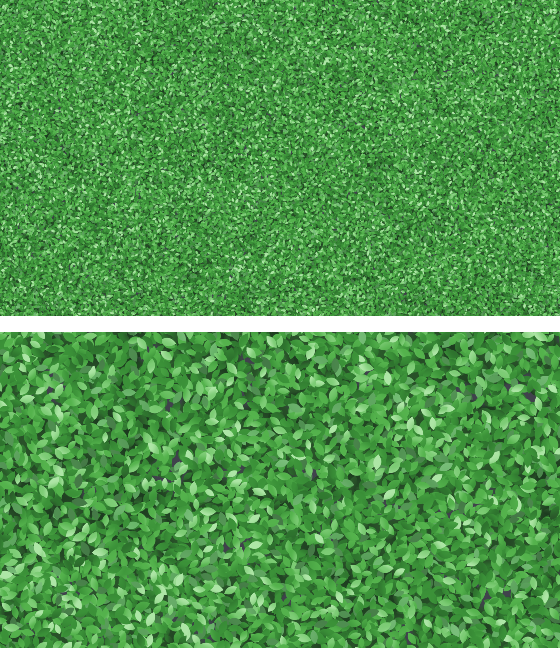
Top: the whole. Bottom: its middle third, enlarged.
A Shadertoy shader for this texture:

```glsl
// Short artificial turf: dense, randomly turned green flecks over dark gaps.
// Four rotated layers of jittered leaf shapes are stacked from deep to lit,
// and each leaf takes its colour from a tone ramp; gradient noise varies it.

const int   LAYERS       = 4;
const float CELL         = 0.0118;  // leaf spacing, in canvas heights
const float LEAF_LENGTH  = 0.62;    // half length, in cells
const float LEAF_WIDTH   = 0.31;    // half width, in cells
const float PATCH_SCALE  = 9.0;     // broad tone patches per canvas height
const float PATCH_AMOUNT = 0.10;
const float CLUMP_SCALE  = 38.0;    // small clumps per canvas height
const float CLUMP_AMOUNT = 0.16;
const float FADED_SHARE  = 0.10;    // leaves with a greyer green

const vec3 GAP    = vec3(0.11, 0.23, 0.12);
const vec3 SHADE  = vec3(0.16, 0.32, 0.16);
const vec3 DEEP   = vec3(0.18, 0.45, 0.18);
const vec3 GRASS  = vec3(0.23, 0.57, 0.22);
const vec3 BRIGHT = vec3(0.33, 0.70, 0.30);
const vec3 PALE   = vec3(0.49, 0.80, 0.46);
const vec3 GLINT  = vec3(0.68, 0.90, 0.65);
const vec3 FADED  = vec3(0.36, 0.60, 0.37);
const vec3 SOIL   = vec3(0.25, 0.26, 0.30);

// Three random values from 0 to 1 for an integer cell and a seed
vec3 hash3(vec2 cell, int seed) {
    uvec3 v = uvec3(ivec3(ivec2(cell) + 4096, seed));
    v = v * 1664525u + 1013904223u;
    v.x += v.y * v.z; v.y += v.z * v.x; v.z += v.x * v.y;
    v ^= v >> 16u;
    v.x += v.y * v.z; v.y += v.z * v.x; v.z += v.x * v.y;
    return vec3(v >> 8u) / 16777216.0;
}

float cornerSlope(vec2 cell, vec2 offset, int seed) {
    float angle = 6.2832 * hash3(cell, seed).x;
    return dot(vec2(cos(angle), sin(angle)), offset);
}

float gradientNoise(vec2 p, int seed) {
    vec2 i = floor(p), f = p - i;
    vec2 s = f * f * f * (f * (f * 6.0 - 15.0) + 10.0);
    vec2 e = vec2(1.0, 0.0);
    float low  = mix(cornerSlope(i, f, seed), cornerSlope(i + e, f - e, seed), s.x);
    float high = mix(cornerSlope(i + e.yx, f - e.yx, seed),
                     cornerSlope(i + 1.0, f - 1.0, seed), s.x);
    return 1.4 * mix(low, high, s.y);
}

// Colour for a tone from 0 (gap) to 1 (glint)
vec3 toneRamp(float t) {
    vec3 c = mix(GAP, SHADE, smoothstep(-0.05, 0.06, t));
    c = mix(c, DEEP,   smoothstep(0.05, 0.18, t));
    c = mix(c, GRASS,  smoothstep(0.18, 0.42, t));
    c = mix(c, BRIGHT, smoothstep(0.45, 0.75, t));
    c = mix(c, PALE,   smoothstep(0.78, 0.94, t));
    return mix(c, GLINT, smoothstep(0.95, 1.12, t));
}

mat2 turn(float angle) {
    float c = cos(angle), s = sin(angle);
    return mat2(c, s, -s, c);
}

// Paints one layer of scattered leaves over the colour below
vec3 paintLeaves(vec3 below, vec2 uv, int layer, float toneShift) {
    float depth = float(layer) / float(LAYERS - 1);
    float darkest  = mix(0.04, 0.22, depth);
    float lightest = mix(0.42, 1.10, pow(depth, 0.7));
    float soft = 0.5 / (iResolution.y * CELL);
    vec2 p = turn(0.4 + 1.1 * float(layer)) * uv / CELL + 17.3 * float(layer);
    vec2 home = floor(p);

    for (int y = -1; y <= 1; y++)
    for (int x = -1; x <= 1; x++) {
        vec2 cell = home + vec2(x, y);
        vec3 place = hash3(cell, 2 * layer + 1);
        vec3 look  = hash3(cell, 2 * layer + 2);

        vec2 q = turn(6.2832 * place.z) * (p - cell - place.xy);
        float size = mix(0.78, 1.2, look.y);
        float along = q.x / (LEAF_LENGTH * size);
        float d = abs(q.y) - LEAF_WIDTH * size * (1.0 - along * along);
        float cover = 1.0 - smoothstep(-soft, soft, d);

        // Lighter tip and a slight fold across the leaf
        float tone = mix(darkest, lightest, look.x) + toneShift
                   + 0.07 * along + 0.15 * q.y;
        vec3 leaf = toneRamp(tone);
        float faded = step(1.0 - FADED_SHARE, look.z);
        leaf = mix(leaf, FADED * (0.8 + 0.4 * look.x), 0.8 * faded);
        below = mix(below, leaf, cover);
    }
    return below;
}

void mainImage(out vec4 fragColor, in vec2 fragCoord) {
    vec2 uv = fragCoord / iResolution.y;

    // Broad patches and small clumps
    float toneShift = PATCH_AMOUNT * gradientNoise(uv * PATCH_SCALE, 31)
                    + CLUMP_AMOUNT * gradientNoise(uv * CLUMP_SCALE, 32);

    // Dark backing, with grey soil showing in rare spots
    float soil = smoothstep(0.30, 0.55, gradientNoise(uv * 24.0, 33));
    vec3 color = mix(toneRamp(0.03 + 0.5 * toneShift), SOIL, soil);

    for (int layer = 0; layer < LAYERS; layer++)
        color = paintLeaves(color, uv, layer, toneShift);

    fragColor = vec4(color, 1.0);
}
```
